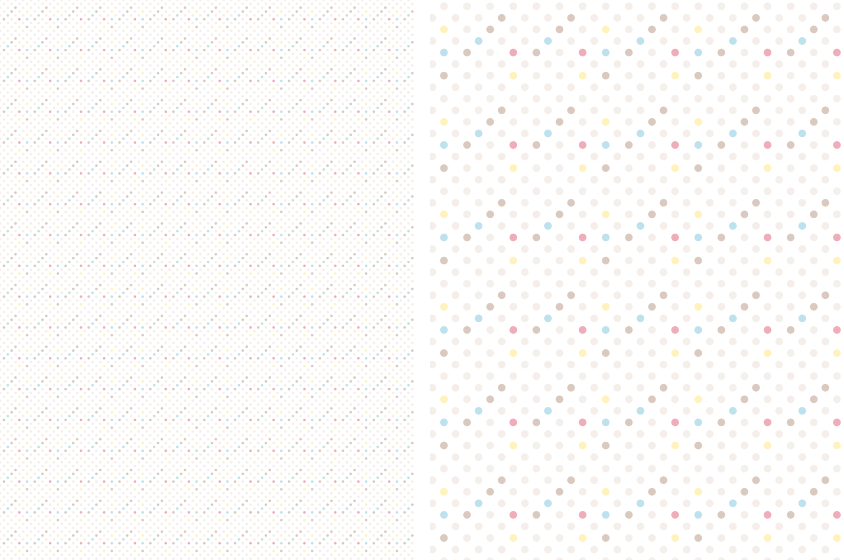
Left: the whole. Right: its middle third, enlarged.
Write a Shadertoy shader that draws this pattern.

```glsl
// Staggered pastel polka dots on white, with coloured accents in a repeating motif.
#define HALF_PITCHES 145.35          // half dot spacings per canvas height
#define ANCHOR vec2(0.2960, 0.6354)  // centre of one rose dot, in canvas heights
#define DOT_RADIUS 0.33              // in half spacings
#define REPEAT vec2(22.0, 8.0)       // full tile, in half spacings
#define NARROW 6.0                   // width of the shortened motif
#define WIDE 8.0                     // width of the two full motifs
#define PALE vec3(0.958, 0.936, 0.920)
#define TAN vec3(0.855, 0.790, 0.750)
#define BLUE vec3(0.740, 0.885, 0.930)
#define ROSE vec3(0.935, 0.680, 0.720)
#define YELLOW vec3(1.000, 0.950, 0.740)

float hash(vec2 p) {
    return fract(sin(dot(p, vec2(127.1, 311.7))) * 4375.85);
}

bool at(vec2 site, float column, float row) {
    return all(lessThan(abs(site - vec2(column, row)), vec2(0.5)));
}

// Centre of the nearest dot: a square lattice turned by 45 degrees.
vec2 nearestDot(vec2 p) {
    vec2 diagonal = floor(0.5 * vec2(p.x + p.y, p.x - p.y) + 0.5);
    return vec2(diagonal.x + diagonal.y, diagonal.x - diagonal.y);
}

// Fold a lattice site into the motif; the narrow one skips the second column pair.
vec2 motifSite(vec2 site) {
    float column = mod(site.x + 0.25, REPEAT.x) - 0.25;
    float row = mod(site.y + 3.25, REPEAT.y) - 3.25;
    if (column < NARROW - 0.5) column += column > 0.5 ? WIDE - NARROW : 0.0;
    else column = mod(column - NARROW + 0.25, WIDE) - 0.25;
    return vec2(column, row);
}

vec3 dotColour(vec2 site) {
    vec2 m = motifSite(site);
    if (at(m, 0.0, 0.0)) return ROSE;
    if (at(m, 2.0, 0.0) || at(m, 5.0, 1.0)) return BLUE;
    if (at(m, 0.0, -2.0) || at(m, 2.0, 2.0)) return YELLOW;
    // Rising diagonal, plus one dot below the blue
    bool diagonal = at(m, 4.0, 0.0) || at(m, 6.0, 2.0) || at(m, 7.0, 3.0);
    if (diagonal || at(m, 2.0, -2.0)) return TAN;
    // Quiet dots vary slightly in warmth within the tile
    float warmth = hash(floor(mod(site + 0.25, REPEAT)));
    return PALE + vec3(0.006, -0.010, -0.012) * (warmth - 0.5);
}

void mainImage(out vec4 fragColor, in vec2 fragCoord) {
    vec2 p = (fragCoord / iResolution.y - ANCHOR) * HALF_PITCHES;
    float edge = 0.6 * HALF_PITCHES / iResolution.y;

    vec2 site = nearestDot(p);
    float signedDistance = length(p - site) - DOT_RADIUS;
    float coverage = 1.0 - smoothstep(-edge, edge, signedDistance);

    fragColor = vec4(mix(vec3(1.0), dotColour(site), coverage), 1.0);
}
```
